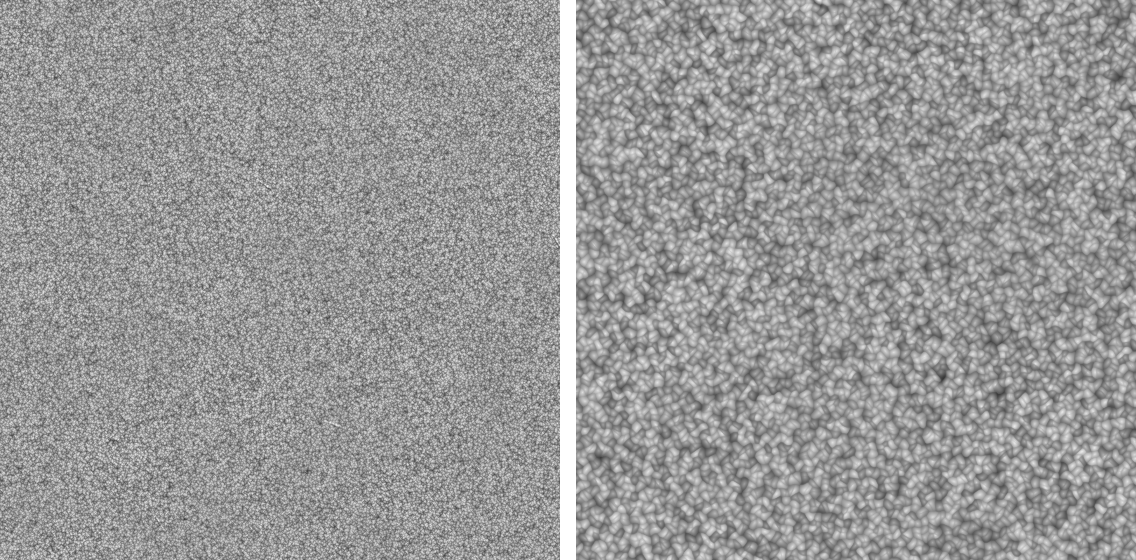
Left, the full canvas; right, a detail of the centre.
Give the GLSL for this texture, as a Shadertoy shader.

```glsl
// Fine grey mineral grain with faint mottling, small dark pits and a few short fibres.

const float BASE_GREY      = 0.591;
const float GRAIN_COUNT    = 238.0;  // grains across the canvas
const float GRAIN_SPREAD   = 0.28;   // brightness range between grains
const float GRAIN_SHADE    = 0.38;   // darkening from grain centre to rim
const float MEAN_RADIUS    = 0.43;   // average distance to a grain centre
const float GRAIN_SHARP    = 11.0;
const float GRAIN_WARP     = 0.16;   // bends grains out of round
const float CLUMP_COUNT    = 60.0;
const float CLUMP_SPREAD   = 0.025;
const float MOTTLE_DEPTH   = 0.008;
const float CONTRAST_DRIFT = 0.10;
const int   PIT_COUNT      = 18;
const float PIT_RADIUS     = 0.005;
const float PIT_DEPTH      = 0.16;
const int   FIBRE_COUNT    = 7;
const float FIBRE_LENGTH   = 0.017;  // half length
const float FIBRE_WIDTH    = 0.0015;
const float FIBRE_GAIN     = 0.15;

vec3 hash3(vec2 p) {
    vec3 q = fract(p.xyx * vec3(0.1031, 0.1030, 0.0973));
    q += dot(q, q.yxz + 33.33);
    return fract((q.xxy + q.yzz) * q.zyx);
}

// Smooth cellular noise: x = blended cell tone, y = distance to nearest centre.
vec2 cellNoise(vec2 p, float sharpness) {
    vec2 cell = floor(p);
    float toneSum = 0.0, weightSum = 0.0, nearest = 8.0;
    for (int y = -1; y <= 1; y++) {
        for (int x = -1; x <= 1; x++) {
            vec2 id = cell + vec2(x, y);
            vec3 rnd = hash3(id + 17.0);
            float d = length(id + rnd.xy - p);
            float weight = exp(-sharpness * d);
            toneSum += rnd.z * weight;
            weightSum += weight;
            nearest = min(nearest, d);
        }
    }
    return vec2(toneSum / weightSum, nearest);
}

// Broad uneven patches from layered, rotated sines, about -1 to 1.
float mottle(vec2 p) {
    float sum = 0.0, amplitude = 0.6;
    p *= 9.0;
    for (int i = 0; i < 4; i++) {
        p = mat2(0.8, 0.6, -0.6, 0.8) * p * 1.55 + 2.3;
        sum += amplitude * sin(p.x + 1.4 * sin(p.y * 0.7)) * cos(p.y);
        amplitude *= 0.75;
    }
    return sum;
}

// Soft dark specks scattered over the surface.
float pits(vec2 uv) {
    float shade = 0.0;
    for (int i = 0; i < PIT_COUNT; i++) {
        vec3 rnd = hash3(vec2(float(i) * 3.7, 91.0));
        vec2 offset = (uv - rnd.xy) / (PIT_RADIUS * mix(0.5, 1.2, rnd.z));
        shade = max(shade, exp(-dot(offset, offset)));
    }
    return shade;
}

// Short pale fibres, each with a dark shadow along one side.
float fibres(vec2 uv) {
    float light = 0.0;
    for (int i = 0; i < FIBRE_COUNT; i++) {
        vec3 rnd = hash3(vec2(float(i) * 5.3, 47.0));
        float angle = -mix(0.1, 0.95, rnd.z);
        vec2 along = vec2(cos(angle), sin(angle));
        vec2 offset = uv - rnd.xy;
        float u = dot(offset, along);
        float v = dot(offset, vec2(-along.y, along.x)) / FIBRE_WIDTH;
        v += 0.6 * sin(u * 150.0);
        float ends = 1.0 - smoothstep(0.7, 1.0, abs(u) / FIBRE_LENGTH);
        float shadow = v + 1.8;
        light += ends * (exp(-v * v) - 0.8 * exp(-shadow * shadow));
    }
    return light;
}

void mainImage(out vec4 fragColor, in vec2 fragCoord) {
    vec2 uv = fragCoord / iResolution.y;

    // Irregular grains: tone and rim shading
    vec2 p = uv * GRAIN_COUNT;
    p += GRAIN_WARP * sin(p.yx * vec2(2.3, 2.9) + 1.7 * sin(p * 0.83));
    vec2 grain = cellNoise(p, GRAIN_SHARP);
    float detail = GRAIN_SPREAD * (grain.x - 0.5)
                 - GRAIN_SHADE * (grain.y - MEAN_RADIUS);

    // Larger clumps and slow drift of tone and contrast
    float patches = mottle(uv);
    float clump = cellNoise(uv * CLUMP_COUNT, 6.0).x - 0.5;
    float grey = BASE_GREY + detail * (1.0 + CONTRAST_DRIFT * patches)
               + CLUMP_SPREAD * clump + MOTTLE_DEPTH * patches;

    // Sparse flaws
    grey += FIBRE_GAIN * fibres(uv) - PIT_DEPTH * pits(uv);

    fragColor = vec4(vec3(clamp(grey, 0.0, 1.0)), 1.0);
}
```
